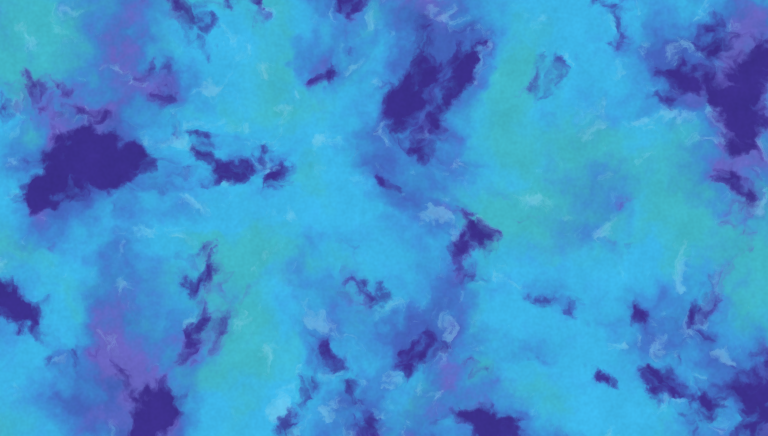
This texture is drawn by a Shadertoy shader. Its source:

```glsl
// Tie-dyed cloth: cyan and teal ground, blue and violet dye along soft folds,
// and dark purple blots with feathered edges. Layers of warped gradient noise
// are thresholded into dye strengths, then mixed from light to dark.

#define FOLD_SPACING 0.71   // distance between dyed folds, in canvas heights
#define FOLD_OFFSET 0.97    // position of the central fold
#define FOLD_STRENGTH 0.27  // how closely the dye follows the folds
#define WASH_SCALE 3.2      // frequency of the blue wash
#define BLOT_SCALE 5.6      // frequency of the purple blots
#define BLOT_LEVEL 0.40     // higher gives fewer blots
#define BLOT_EDGE 0.17      // softness of the blot edges
#define FEATHER 0.026       // raggedness of the dye edges
#define STREAK 0.10         // strength of the radial creases
#define FLECK 0.42          // strength of the pale undyed flecks
#define WEAVE 0.030         // contrast of the cloth grain

const float TAU = 6.2831853;
const vec3 CYAN   = vec3(0.24, 0.71, 0.91);
const vec3 TEAL   = vec3(0.26, 0.71, 0.76);
const vec3 BLUE   = vec3(0.25, 0.51, 0.81);
const vec3 INDIGO = vec3(0.26, 0.39, 0.73);
const vec3 VIOLET = vec3(0.40, 0.40, 0.76);
const vec3 PURPLE = vec3(0.23, 0.18, 0.54);
const vec3 PALE   = vec3(0.56, 0.83, 0.94);

// Unit gradient from an integer hash of the lattice cell
vec2 gradient(vec2 cell) {
    uvec2 k = uvec2(ivec2(cell) + 4096);
    uint h = k.x * 1597334677u ^ k.y * 3812015801u;
    h = (h ^ (h >> 15)) * 2246822519u;
    h ^= h >> 13;
    float angle = TAU * float(h & 65535u) / 65536.0;
    return vec2(cos(angle), sin(angle));
}

// Gradient noise, about -0.7 to 0.7
float noise(vec2 p) {
    vec2 i = floor(p), f = p - i;
    vec2 u = f * f * f * (f * (f * 6.0 - 15.0) + 10.0);
    vec2 e = vec2(1.0, 0.0);
    float low  = mix(dot(gradient(i), f), dot(gradient(i + e), f - e), u.x);
    float high = mix(dot(gradient(i + e.yx), f - e.yx),
                     dot(gradient(i + e.xx), f - e.xx), u.x);
    return mix(low, high, u.y);
}

// Sum of rotated octaves
float fbm(vec2 p) {
    const mat2 turn = mat2(1.6, 1.2, -1.2, 1.6);
    float sum = 0.0, amp = 1.0;
    for (int i = 0; i < 5; i++) {
        sum += amp * noise(p);
        p = turn * p + 7.3;
        amp *= 0.52;
    }
    return sum;
}

// Creases running outward from the middle of the cloth
float creases(vec2 p) {
    vec2 q = p - vec2(0.85, 0.55);
    float r = length(q) + 0.001;
    return fbm(q / r * 7.0 + r * 4.0) * smoothstep(0.05, 0.4, r);
}

void mainImage(out vec4 fragColor, in vec2 fragCoord) {
    vec2 p = fragCoord / iResolution.y;

    // Ragged dye front: coarse drift plus fine feathering
    vec2 drift = vec2(noise(p * 2.3 + 3.1), noise(p * 2.3 + 19.7));
    vec2 feather = vec2(fbm(p * 17.0 + 5.0), fbm(p * 17.0 + 41.0));
    vec2 q = p + 0.12 * drift + FEATHER * feather;

    // Dye strengths
    float fold = cos(TAU * (q.x + 0.12 * (q.y - 0.5) - FOLD_OFFSET) / FOLD_SPACING);
    float crease = creases(q);
    float wash = FOLD_STRENGTH * fold + fbm(q * WASH_SCALE + 11.0) + STREAK * crease;
    float blot = 0.6 * wash + fbm(q * BLOT_SCALE + 67.0) + STREAK * crease;
    float tint = fbm(q * 2.6 + 83.0);
    float mottle = fbm(p * 13.0 + 29.0);

    // Ground, wash and blots, from light to dark
    vec3 col = mix(CYAN, TEAL, 0.85 * smoothstep(-0.05, 0.40, tint - 0.3 * wash));
    col = mix(col, BLUE, smoothstep(-0.32, 0.34, wash + 0.22 * mottle));
    vec3 deep = mix(INDIGO, VIOLET, smoothstep(-0.1, 0.45, tint + 0.3 * mottle));
    col = mix(col, deep, smoothstep(0.12, 0.58, wash + 0.25 * mottle));
    col = mix(col, deep, 0.6 * smoothstep(BLOT_LEVEL - 0.28, BLOT_LEVEL, blot));
    col = mix(col, PURPLE, 0.95 * smoothstep(BLOT_LEVEL - BLOT_EDGE,
                                             BLOT_LEVEL + BLOT_EDGE, blot));

    // Pale flecks where the dye did not reach
    float fleck = smoothstep(0.25, 0.75, fbm(q * 15.0 + 131.0) + 0.5 * noise(p * 3.5 + 53.0));
    col = mix(col, PALE, FLECK * fleck * (1.0 - smoothstep(0.2, 0.5, blot)));

    // Mottling and cloth grain
    col *= 1.0 + 0.05 * mottle + WEAVE * (noise(p * 130.0) + noise(p * 75.0));
    fragColor = vec4(clamp(col, 0.0, 1.0), 1.0);
}
```
